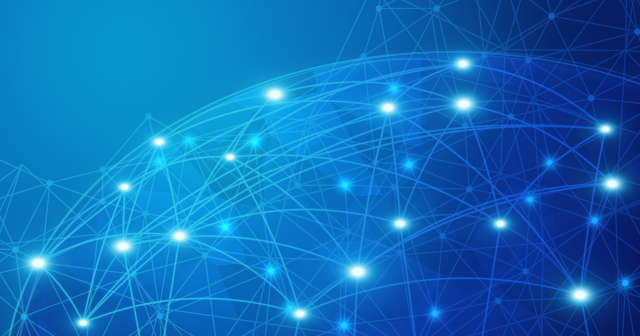
This background is drawn by a WebGL 1 fragment shader. Its source:

```glsl
precision highp float;
// A glowing globe of linked hubs on a blue gradient. Hubs sit on three rings of
// a wide ellipse and are joined by bowed arcs; jittered grids make the fine web,
// and cellular noise makes the translucent facets.
uniform vec2 u_resolution;

const vec2 DOME_CENTER = vec2(1.343, -0.15);
const vec2 DOME_RADII = vec2(1.33, 0.995);

vec2 hash2(vec2 c) {
  return fract(sin(vec2(dot(c, vec2(127.1, 311.7)), dot(c, vec2(269.5, 183.3)))) * 43758.5);
}

float stroke(float d, float halfWidth) {
  float px = 1.0 / u_resolution.y;
  return 1.0 - smoothstep(max(halfWidth - px, 0.0), halfWidth + px, d);
}

// Distance to a segment that bows upward, less so when it is steep
float arcDist(vec2 p, vec2 a, vec2 b, float bow) {
  vec2 e = b - a;
  float t = clamp(dot(p - a, e) / dot(e, e), 0.0, 1.0);
  vec2 n = vec2(-e.y, e.x) * (e.x < 0.0 ? -1.0 : 1.0);
  n *= abs(e.x) / length(e);
  return length(p - a - e * t - n * bow * 4.0 * t * (1.0 - t));
}

// Hubs 0-4 lie on the outer ring, 5-11 on the middle, 12-16 on the inner, 17 between
vec2 hub(float i) {
  vec2 polar = vec2(0.707, 59.0);
  if (i < 4.5) {
    polar = vec2(0.965 + 0.03 * cos(3.1416 * i) * (1.0 - i / 4.0),
                 162.5 - 17.5 * i + 6.0 * cos(1.5708 * (i - 2.5)));
  } else if (i < 11.5) {
    float k = i - 5.0;
    float shift = sin(0.5236 * k) * (7.0 + 7.0 * cos(2.03 * (k - 2.4)));
    polar = vec2(0.845 - 0.09 * exp(-8.0 * (k - 2.0) * (k - 2.0)), 167.0 - 16.9 * k + shift);
  } else if (i < 16.5) {
    float k = i - 12.0;
    float wave = cos(1.5708 * (k - 2.5));
    polar = vec2(0.45 + 0.07 * wave, 151.0 - 26.0 * k + 5.5 * wave);
  }
  float a = radians(polar.y);
  return DOME_CENTER + DOME_RADII * polar.x * vec2(cos(a), sin(a));
}

// Node position in xy and presence in z; the upper left stays empty
vec3 node(vec2 cell, mat2 turn, float scale) {
  vec2 pos = (cell + 0.1 + 0.8 * hash2(cell + scale)) * turn / scale;
  float top = 0.62 + 0.18 * pos.x + 0.5 * smoothstep(0.9, 1.1, pos.x);
  return vec3(pos, step(pos.y, top));
}

// Fine web: x holds lines, y dots, z soft halos
vec3 web(vec2 p, float scale, float angle) {
  mat2 turn = mat2(cos(angle), sin(angle), -sin(angle), cos(angle));
  vec2 base = floor(turn * p * scale);
  vec3 sum = vec3(0.0);
  for (int y = -1; y <= 1; y++) for (int x = -1; x <= 1; x++) {
    vec2 cell = base + vec2(float(x), float(y));
    vec3 a = node(cell, turn, scale);
    float d = length(p - a.xy);
    sum.y = max(sum.y, a.z * stroke(d, 0.0095));
    sum.z += a.z * exp(-d * d * 2200.0) * step(0.55, hash2(cell + 7.0).x);
    for (int k = 0; k < 4; k++) {
      vec2 next = k == 0 ? vec2(0.0, 1.0) : vec2(1.0, float(k) - 2.0);
      vec3 b = node(cell + next, turn, scale);
      sum.x = max(sum.x, a.z * b.z * stroke(arcDist(p, a.xy, b.xy, 0.0), 0.0008));
    }
  }
  return sum;
}

// Flat random tone of the nearest cell
float facet(vec2 p) {
  vec2 base = floor(p);
  float best = 9.0, tone = 0.0;
  for (int y = -1; y <= 1; y++) for (int x = -1; x <= 1; x++) {
    vec2 cell = base + vec2(float(x), float(y));
    vec2 h = hash2(cell);
    float d = length(cell + h - p);
    if (d < best) { best = d; tone = h.x; }
  }
  return tone;
}

void main() {
  vec2 p = gl_FragCoord.xy / u_resolution.y;
  p.x *= 1.9104 * u_resolution.y / u_resolution.x;

  // Backdrop, brightest at the upper left
  float d = length(p - vec2(0.38, 0.85));
  vec3 col = mix(vec3(0.03, 0.59, 0.80), vec3(0.03, 0.42, 0.71), smoothstep(0.0, 0.8, d));
  col = mix(col, vec3(0.03, 0.12, 0.39), smoothstep(0.6, 1.45, d));

  // Faceted dome and its rim
  float r = length((p - DOME_CENTER) / DOME_RADII);
  d = length(p - vec2(0.62, 0.62));
  vec3 dome = mix(vec3(0.04, 0.62, 0.84), vec3(0.03, 0.43, 0.76), smoothstep(0.05, 0.5, d));
  dome = mix(dome, vec3(0.04, 0.20, 0.59), smoothstep(0.42, 0.95, d));
  dome = mix(dome, vec3(0.03, 0.09, 0.38), smoothstep(0.9, 1.4, d));
  float tone = facet(p * vec2(4.0, 5.0) + p.yx * 1.5) + facet(p * 7.0 - p.yx * 3.0) * 0.5;
  dome *= 0.86 + 0.2 * tone;
  col = mix(col, dome, 0.9 * (1.0 - smoothstep(0.985, 1.005, r)));
  float dim = smoothstep(0.75, 1.9, p.x + 0.35 * (1.0 - p.y));
  vec3 lineColor = mix(vec3(0.20, 0.84, 0.94), vec3(0.08, 0.36, 0.90), dim);
  float rim = stroke(abs(r - 1.0), 0.0015) + 0.5 * stroke(abs(r - 0.975 - 0.02 * p.x), 0.001);
  rim += 0.25 * exp(-abs(r - 0.985) * 45.0);
  col = mix(col, lineColor, min(rim, 1.0) * 0.6);

  // Fine web in two sizes
  vec3 fine = web(p, 5.6, 0.4);
  float coarse = web(p, 3.1, 1.1).x;
  col = mix(col, lineColor, 0.36 * max(fine.x, coarse));
  col = mix(col, mix(vec3(0.08, 0.67, 0.90), vec3(0.06, 0.36, 0.76), dim), 0.8 * fine.y);
  col += vec3(0.03, 0.35, 0.38) * fine.z * (1.0 - smoothstep(0.9, 1.0, r));

  // Arcs between hubs, with spokes running off the lower edge
  float arcs = 0.0, halo = 0.0, core = 0.0;
  for (int n = 0; n < 18; n++) {
    float i = float(n);
    vec2 a = hub(i);
    for (int k = 0; k < 4; k++) {
      float stride = k == 0 ? 1.0 : k == 3 ? 7.0 : float(k) + 3.0;
      bool breaks = k == 0 && (n == 4 || n == 11);
      if (i + stride < 17.5 && !breaks) {
        float strength = k == 0 ? 0.45 : 0.75;
        arcs = max(arcs, strength * stroke(arcDist(p, a, hub(i + stride), 0.09), 0.0022));
      }
    }
    if (n > 11 && n < 17 || n == 6 || n == 7) {
      vec2 foot = vec2(a.x + 0.07 * sin(i * 2.4), -0.1);
      arcs = max(arcs, 0.7 * stroke(arcDist(p, a, foot, 0.0), 0.0022));
    }
    vec2 q = (p - a) * vec2(0.78, 1.1);
    float size = 0.85 + 0.25 * sin(i * 1.9 + 2.0);
    float dd = dot(q, q) / (size * size);
    halo += exp(-dd * 750.0) + 0.22 * exp(-dd * 120.0);
    core += exp(-dd * 2600.0);
  }
  col = mix(col, lineColor, arcs);
  col = mix(col, vec3(0.12, 0.80, 0.97), min(halo * 0.75, 0.9));
  col = mix(col, vec3(0.93, 0.99, 0.98), min(core * 1.25, 1.0));
  gl_FragColor = vec4(col, 1.0);
}
```
